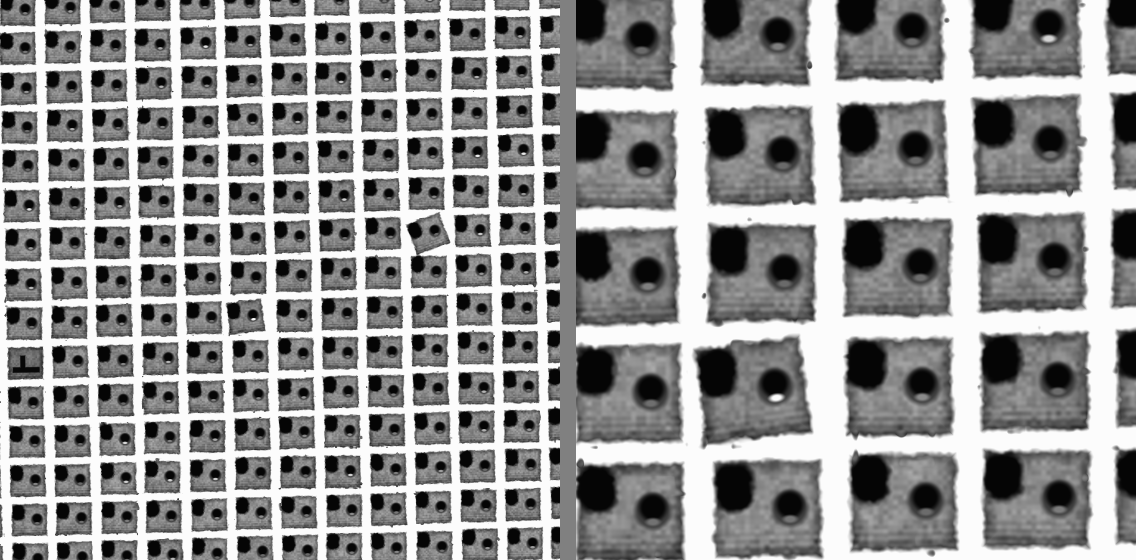
Left: the whole. Right: its middle third, enlarged.
Reproduce this pattern procedurally as a Shadertoy shader.

```glsl
// A slightly tilted lattice of soft grey square plates on white, each with a dark
// corner patch and a round pit. Plates are distance functions with hashed jitter,
// rough edges and grain; a few plates are turned, shifted or marked differently.

float hash(vec2 p) {
    return fract(sin(dot(p, vec2(127.1, 311.7))) * 43758.5453);
}

float noise(vec2 p) {
    vec2 i = floor(p), f = fract(p);
    f = f * f * (3.0 - 2.0 * f);
    return mix(mix(hash(i), hash(i + vec2(1, 0)), f.x),
               mix(hash(i + vec2(0, 1)), hash(i + vec2(1, 1)), f.x), f.y);
}

float box(vec2 p, vec2 halfSize) {
    vec2 d = abs(p) - halfSize;
    return length(max(d, 0.0)) + min(max(d.x, d.y), 0.0);
}

// 1 inside the shape, 0 outside, with an edge of the given softness
float fill(float d, float soft) {
    return 1.0 - smoothstep(-soft, soft, d);
}

// Dark corner patch and round pit with a lit lower lip
float addHoles(float grey, vec2 q, float rough, float glint) {
    float patchDist = box(q - vec2(-0.0200, 0.0135), vec2(0.0015, 0.0045)) - 0.0102;
    grey = mix(grey, 0.02, fill(patchDist + rough, 0.0028));

    vec2 pit = q - vec2(0.0135, 0.0005);
    grey = mix(grey, 0.24, fill(length(pit) - 0.0108, 0.0022));
    grey = mix(grey, 0.02, fill(length(pit - vec2(0.0, 0.0020)) - 0.0080, 0.0022));

    float lip = length((pit + vec2(0.0, 0.0066)) / vec2(0.0055, 0.0030));
    return mix(grey, 0.42 + 0.58 * glint, 1.0 - smoothstep(0.35, 1.1, lip));
}

// Two crossing bars in place of the holes
float addBars(float grey, vec2 q) {
    float bars = min(box(q - vec2(-0.005, 0.0025), vec2(0.0045, 0.0115)),
                     box(q - vec2(0.001, -0.0117), vec2(0.0240, 0.0050)));
    return mix(grey * 0.82, 0.03, fill(bars, 0.0016));
}

// Brightness that one plate lets through at p
float plate(vec2 p, vec2 center, vec2 id) {
    bool turned = id == vec2(9, 5);
    bool slipped = id == vec2(5, 7);
    bool barred = id == vec2(0, 8);

    // Placement: small random shift and tilt, larger for the odd plates
    vec2 q = p - center - 0.0022 * (vec2(hash(id), hash(id + 17.3)) - 0.5);
    float angle = 0.012 + 0.05 * (hash(id + 5.1) - 0.5);
    if (turned) { angle = 0.35; q.y += 0.003; }
    if (slipped) { angle = 0.13; q.x += 0.007; }
    float c = cos(angle), s = sin(angle);
    q = mat2(c, -s, s, c) * q;

    // Rough outline with occasional burrs
    float rough = 0.0022 * (noise(p * 150.0) - 0.5) + 0.0014 * (noise(p * 380.0) - 0.5);
    float burr = 0.004 * smoothstep(0.85, 1.0, noise(p * 110.0 + 40.0));
    float d = box(q, vec2(0.0314, 0.0285)) + rough - burr;

    // Body: dark rim, darker striped foot, grain
    float grey = mix(0.30, 0.55, smoothstep(-0.001, 0.0095, -d));
    grey += 0.05 * (hash(id + 9.7) - 0.5);
    float foot = smoothstep(0.008, 0.020, -q.y);
    grey += foot * (0.035 * sin(q.y * 1400.0) - 0.05);
    grey += 0.16 * (noise(p * 340.0) - 0.5) + 0.10 * (noise(p * 95.0) - 0.5);

    float glint = slipped ? 1.0 : 0.9 * pow(hash(id + 31.9), 4.0);
    grey = barred ? addBars(grey, q) : addHoles(grey, q, rough, glint);
    return mix(1.0, clamp(grey, 0.0, 1.0), fill(d, 0.0019));
}

void mainImage(out vec4 fragColor, in vec2 fragCoord) {
    vec2 p = fragCoord / iResolution.xy;

    // Lattice: columns step right, rows step down
    mat2 lattice = mat2(0.0803, 0.0026, 0.0016, -0.0702);
    vec2 firstCenter = vec2(0.0326, 0.9128);
    vec2 nearest = floor(inverse(lattice) * (p - firstCenter) + 0.5);

    // Neighbours are multiplied so that overlapping plates darken
    float grey = 0.99;
    for (int j = -1; j <= 1; j++) {
        for (int i = -1; i <= 1; i++) {
            vec2 id = nearest + vec2(i, j);
            grey *= plate(p, firstCenter + lattice * id, id);
        }
    }
    fragColor = vec4(vec3(grey), 1.0);
}
```
